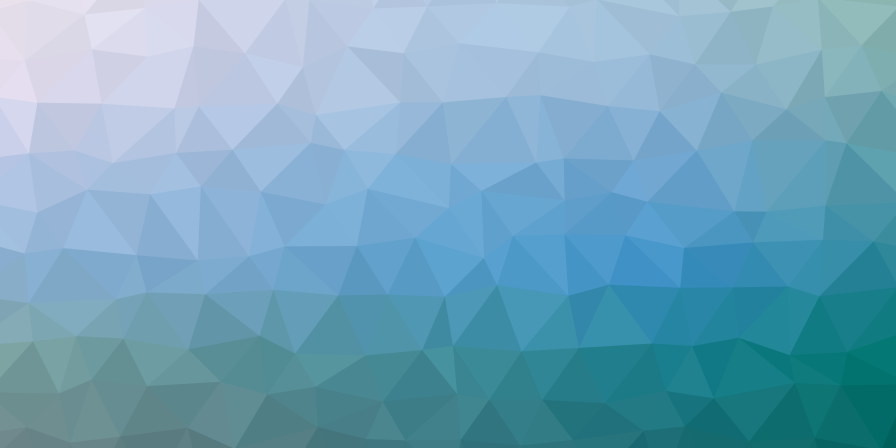
Reproduce this background procedurally as a Shadertoy shader.

```glsl
// Low-poly backdrop: a jittered, staggered lattice is split into triangles.
// Each facet takes one flat colour from a smooth mesh gradient at its
// centroid, plus a small random change of brightness.

const vec2  CELL   = vec2(0.126, 0.107);  // lattice spacing in canvas heights
const vec2  PHASE  = vec2(0.30, 0.18);    // lattice shift in cells
const vec2  JITTER = vec2(0.66, 0.56);    // full range of vertex displacement
const float SHADE  = 0.055;               // full range of facet brightness
const float SEED   = 17.0;

// Mesh gradient: five colours from left to right, rows from bottom to top
const vec3 BASE[5] = vec3[5](vec3(.44,.54,.55), vec3(.35,.49,.51),
    vec3(.23,.47,.51), vec3(.10,.42,.45), vec3(.00,.38,.36));
const vec3 TEAL[5] = vec3[5](vec3(.48,.63,.63), vec3(.37,.58,.61),
    vec3(.25,.55,.60), vec3(.11,.51,.57), vec3(.00,.46,.44));
const vec3 AZURE[5] = vec3[5](vec3(.54,.69,.82), vec3(.48,.66,.81),
    vec3(.33,.61,.79), vec3(.24,.57,.78), vec3(.16,.52,.59));
const vec3 SKY[5] = vec3[5](vec3(.70,.77,.89), vec3(.59,.72,.85),
    vec3(.46,.67,.83), vec3(.42,.64,.81), vec3(.33,.60,.66));
const vec3 HAZE[5] = vec3[5](vec3(.88,.85,.92), vec3(.75,.79,.89),
    vec3(.64,.75,.86), vec3(.57,.71,.83), vec3(.46,.65,.67));
const vec3 CROWN[5] = vec3[5](vec3(.94,.91,.95), vec3(.82,.83,.91),
    vec3(.70,.79,.89), vec3(.63,.75,.83), vec3(.56,.73,.70));

vec2 hash22(vec2 p) {
    vec3 q = fract(vec3(p.xyx) * vec3(.1031, .1030, .0973));
    q += dot(q, q.yzx + 33.33);
    return fract((q.xx + q.yz) * q.zy);
}

vec3 sampleRow(vec3 row[5], float u) {
    float s = clamp(u, 0.0, 1.0) * 4.0;
    int i = int(min(floor(s), 3.0));
    return mix(row[i], row[i + 1], s - float(i));
}

// Linear blend of the six rows by triangular weights
float hat(float x) { return max(1.0 - abs(x), 0.0); }

vec3 meshGradient(vec2 uv) {
    float v = clamp(uv.y, 0.0, 1.0) * 5.0;
    return sampleRow(BASE,  uv.x) * hat(v)
         + sampleRow(TEAL,  uv.x) * hat(v - 1.0)
         + sampleRow(AZURE, uv.x) * hat(v - 2.0)
         + sampleRow(SKY,   uv.x) * hat(v - 3.0)
         + sampleRow(HAZE,  uv.x) * hat(v - 4.0)
         + sampleRow(CROWN, uv.x) * hat(v - 5.0);
}

// Lattice point; odd rows are staggered by half a cell
vec2 vertex(vec2 id) {
    vec2 offset = (hash22(id + SEED) - 0.5) * JITTER;
    offset.x += 0.5 * mod(id.y, 2.0);
    return (id + offset + PHASE) * CELL;
}

// Signed distance to the line a-b, negative on its left
float edgeDistance(vec2 p, vec2 a, vec2 b) {
    vec2 e = b - a;
    return dot(p - a, normalize(vec2(e.y, -e.x)));
}

// Adds a counter-clockwise facet: colour in rgb, coverage in a
void addFacet(inout vec4 sum, vec2 p, vec2 a, vec2 b, vec2 c, float noise) {
    float d = max(edgeDistance(p, a, b),
              max(edgeDistance(p, b, c), edgeDistance(p, c, a)));
    float coverage = clamp(0.5 - d * iResolution.y, 0.0, 1.0);
    if (coverage > 0.0) {
        vec2 uv = (a + b + c) / 3.0;
        uv.x *= iResolution.y / iResolution.x;
        vec3 colour = meshGradient(uv) + (noise - 0.5) * SHADE;
        sum += vec4(colour, 1.0) * coverage;
    }
}

void mainImage(out vec4 fragColor, in vec2 fragCoord) {
    vec2 p = fragCoord / iResolution.y;
    vec2 home = floor(p / CELL - PHASE);
    vec4 sum = vec4(0.0);

    // Visit every nearby quad and split it along its shorter diagonal
    for (int j = -2; j <= 1; j++) {
        for (int i = -2; i <= 2; i++) {
            vec2 id = home + vec2(i, j);
            vec2 a = vertex(id);
            vec2 b = vertex(id + vec2(1, 0));
            vec2 c = vertex(id + vec2(1, 1));
            vec2 d = vertex(id + vec2(0, 1));
            vec2 noise = hash22(id + SEED * 5.0);
            if (distance(a, c) < distance(b, d)) {
                addFacet(sum, p, a, b, c, noise.x);
                addFacet(sum, p, a, c, d, noise.y);
            } else {
                addFacet(sum, p, a, b, d, noise.x);
                addFacet(sum, p, b, c, d, noise.y);
            }
        }
    }
    fragColor = vec4(clamp(sum.rgb / max(sum.a, 0.001), 0.0, 1.0), 1.0);
}
```
